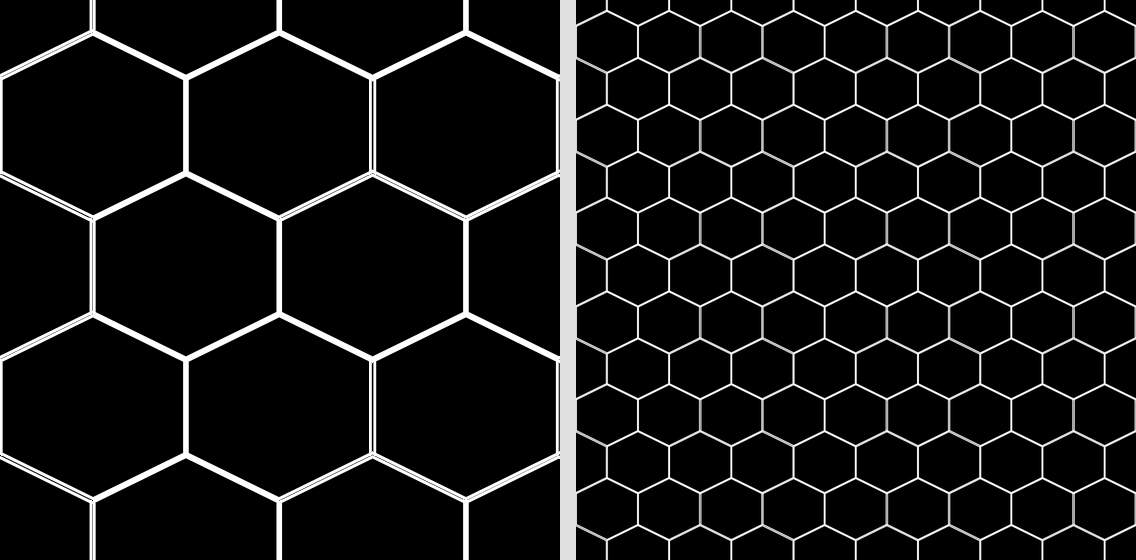
Left: one tile. Right: repeated 3 by 3.
Reproduce this pattern procedurally as a WebGL 2 fragment shader.

```glsl
#version 300 es
precision highp float;

#define COLUMNS 3.0
#define ROWS 2
#define ROW_PITCH 0.503
#define ROOF_PEAK 0.0577
#define FLOOR_PEAK 0.3910
#define SLANT 0.0817
#define SLOPE_STROKE 0.0109
#define STRUT_STROKE 0.0101
#define SHIFT_X 0.0013
#define INK_COLOR vec3(0.995)
#define CELL_COLOR vec3(0.0)

uniform vec2 u_resolution;
out vec4 fragColor;

// Hairline gap between neighbouring outlines, per half column
const float STRUT_GAP[6] = float[6](0.0020, 0.0008, 0.0, 0.0, 0.0028, 0.0);
const float ROOF_GAP[6] = float[6](0.0007, 0.0, 0.0, 0.0, 0.0, 0.0);
const float FLOOR_GAP[6] = float[6](0.0018, 0.0, 0.0, 0.0009, 0.0009, 0.0005);

// Box-filtered coverage of a band centred on zero distance
float band(float dist, float width, float pixel) {
    vec2 edges = (dist + vec2(0.5, -0.5) * width) / pixel + 0.5;
    edges = clamp(edges, 0.0, 1.0);
    return edges.x - edges.y;
}

// A stroke split along its middle by a gap
float splitStroke(float dist, float stroke, float gap, float pixel) {
    return band(dist, stroke + gap, pixel) - band(dist, gap, pixel);
}

void main() {
    vec2 uv = gl_FragCoord.xy / u_resolution;
    float pixel = 1.0 / min(u_resolution.x, u_resolution.y);
    float down = 1.0 - uv.y;

    // Horizontal position in half columns, and the zigzag along it
    float halves = 2.0 * COLUMNS;
    float x = fract(uv.x + SHIFT_X) * halves;
    int halfColumn = min(int(x), 5);
    float zigzag = SLANT * abs(2.0 * fract(0.5 * x) - 1.0);
    float slopeCos = inversesqrt(1.0 + SLANT * SLANT * halves * halves);

    // Sloped sides: a roof and a floor for each row
    float ink = 0.0;
    bool insideRow = false;
    for (int row = 0; row < ROWS; row++) {
        float y = down - float(row) * ROW_PITCH;
        float roof = y - (ROOF_PEAK + zigzag);
        float base = y - (FLOOR_PEAK - zigzag);
        insideRow = insideRow || (roof > 0.0 && base < 0.0);
        ink = max(ink, splitStroke(roof * slopeCos, SLOPE_STROKE, ROOF_GAP[halfColumn], pixel));
        ink = max(ink, splitStroke(base * slopeCos, SLOPE_STROKE, FLOOR_GAP[halfColumn], pixel));
    }

    // Upright sides: even lines within a row, odd lines between rows
    float strut = insideRow ? 2.0 * floor(0.5 * x + 0.5) : 2.0 * floor(0.5 * x) + 1.0;
    float strutGap = STRUT_GAP[int(mod(strut + 0.5, halves))];
    ink = max(ink, splitStroke((x - strut) / halves, STRUT_STROKE, strutGap, pixel));

    fragColor = vec4(mix(CELL_COLOR, INK_COLOR, ink), 1.0);
}
```
